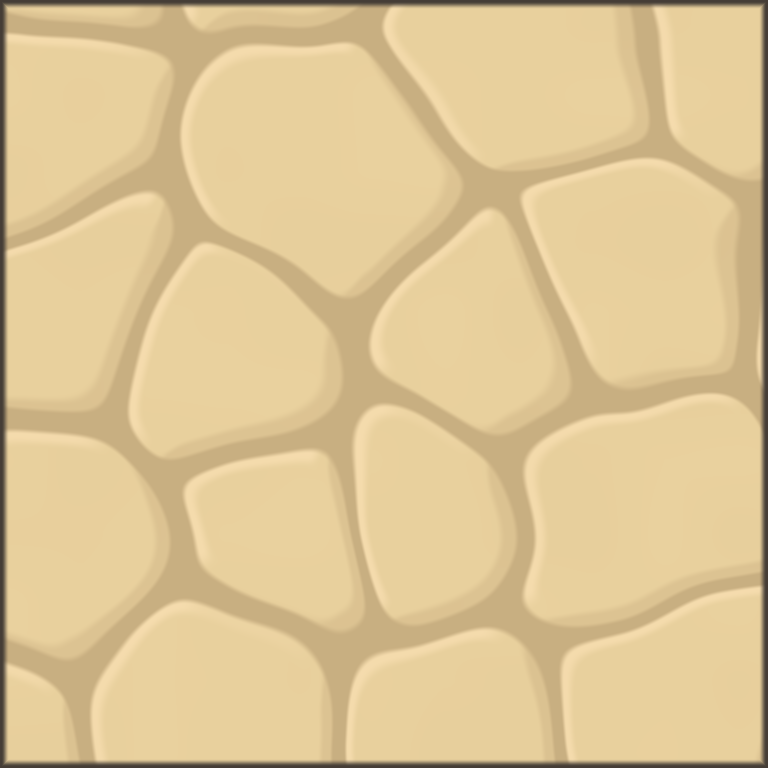
Write a WebGL 1 fragment shader that draws this texture.

```glsl
precision highp float;
// Sandy cartoon flagstones with bevelled edges, inside a thin dark frame.

uniform vec2 u_resolution;

vec2 hash2(vec2 p) {
  vec2 q = vec2(dot(p, vec2(127.1, 311.7)), dot(p, vec2(269.5, 183.3)));
  return fract(sin(q) * 43758.5453);
}

float noise(vec2 p) {
  vec2 i = floor(p), f = fract(p);
  f = f * f * (3.0 - 2.0 * f);
  float low = mix(hash2(i).x, hash2(i + vec2(1.0, 0.0)).x, f.x);
  float high = mix(hash2(i + vec2(0.0, 1.0)).x, hash2(i + 1.0).x, f.x);
  return mix(low, high, f.y);
}

vec2 stoneCentre(vec2 cell) {
  return cell + 0.5 + 0.78 * (hash2(cell) - 0.5);
}

// Rounded distance to the stone boundary (x) and outward direction (yz).
vec3 stoneEdge(vec2 p) {
  vec2 home = floor(p), nearest = home;
  float best = 100.0;
  for (int y = -2; y <= 2; y++) {
    for (int x = -2; x <= 2; x++) {
      vec2 cell = home + vec2(float(x), float(y));
      vec2 r = stoneCentre(cell) - p;
      float d = dot(r, r);
      if (d < best) {
        best = d;
        nearest = cell;
      }
    }
  }

  // A soft minimum over the bisectors rounds the corners.
  vec2 centre = stoneCentre(nearest), outward = vec2(0.0);
  float total = 0.0;
  for (int y = -2; y <= 2; y++) {
    for (int x = -2; x <= 2; x++) {
      if (x == 0 && y == 0) continue;
      vec2 other = stoneCentre(nearest + vec2(float(x), float(y)));
      vec2 normal = normalize(other - centre);
      float weight = exp(-20.0 * dot(0.5 * (centre + other) - p, normal));
      total += weight;
      outward += weight * normal;
    }
  }
  return vec3(-log(total) / 20.0, outward / total);
}

void main() {
  vec2 uv = gl_FragCoord.xy / u_resolution;
  vec2 p = uv * 3.5 + vec2(7.3, 2.6);

  // Bend the straight cell walls a little.
  vec2 bend = vec2(noise(p * 2.2), noise(p * 2.2 + 31.7)) - 0.5;
  vec3 edge = stoneEdge(p + 0.16 * bend);
  float inset = edge.x - mix(0.028, 0.055, noise(p * 1.7 + 11.0));
  float light = dot(edge.yz, normalize(vec2(-0.8, 0.6)));

  vec3 joint = vec3(0.785, 0.685, 0.505);
  vec3 face = vec3(0.91, 0.815, 0.615);
  vec3 shade = vec3(0.85, 0.75, 0.56);
  vec3 highlight = vec3(0.965, 0.865, 0.685);

  // Pale rim toward the upper left, broader shadow toward the lower right.
  float rim = smoothstep(0.0, 0.5, light) * (1.0 - smoothstep(0.02, 0.065, inset));
  float shadowWidth = 0.07 * smoothstep(0.0, 0.8, -light);
  float shadow = smoothstep(0.05, 0.4, -light)
               * (1.0 - smoothstep(shadowWidth - 0.025, shadowWidth + 0.015, inset));
  vec3 stone = mix(face, highlight, 0.85 * rim);
  stone = mix(stone, shade, 0.8 * shadow);
  stone += 0.008 * (noise(p * 3.0 + 5.0) - 0.5);
  vec3 color = mix(joint, stone, smoothstep(-0.013, 0.013, inset));

  // Soft inner border of the dark frame.
  vec2 margin = min(uv, 1.0 - uv);
  float frame = smoothstep(0.002, 0.012, min(margin.x, margin.y));
  color = mix(vec3(0.27, 0.24, 0.21), color, frame);

  gl_FragColor = vec4(color, 1.0);
}
```
